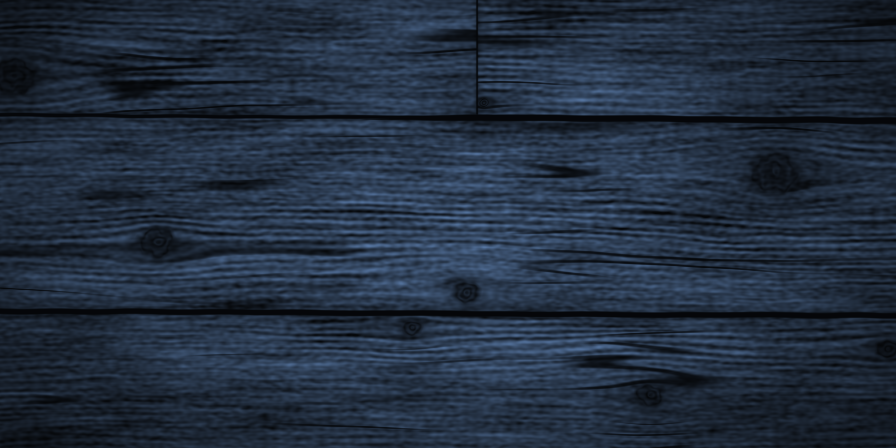
Give the GLSL for this texture, as a Shadertoy shader.

```glsl
// Dark blue weathered planks: three rows split by black seams, the top row
// also by a butt joint. Stretched gradient noise makes the grain, which
// bends around knots; cracks, stains and a vignette add the wear.

#define WOOD_TINT vec3(0.535, 0.73, 1.0)
#define SEAM_COLOR vec3(0.018, 0.025, 0.035)
#define BASE_VALUE 0.285
#define SEAM_HALF 0.0062
#define JOINT_X 1.065
#define JOINT_HALF 0.0018
#define RIDGES 62.0
#define RIDGE_DEPTH 0.09
#define STREAK_DEPTH 0.20
#define FIBRE_DEPTH 0.16
#define STAIN_DEPTH 0.16
#define CRACK_DEPTH 0.75

vec2 gradientAt(vec2 cell) {
    vec2 h = vec2(dot(cell, vec2(127.1, 311.7)), dot(cell, vec2(269.5, 183.3)));
    return 2.0 * fract(sin(h) * 43758.5) - 1.0;
}

float noise(vec2 p) {
    vec2 i = floor(p), f = p - i;
    vec2 u = f * f * f * (f * (f * 6.0 - 15.0) + 10.0);
    vec2 e = vec2(1.0, 0.0);
    float low = mix(dot(gradientAt(i), f), dot(gradientAt(i + e), f - e), u.x);
    float high = mix(dot(gradientAt(i + e.yx), f - e.yx),
                     dot(gradientAt(i + 1.0), f - 1.0), u.x);
    return mix(low, high, u.y);
}

// Knot centre (xy) and radius (z): even steps along a row, swinging up and down
vec3 knotAt(int row, int index) {
    // first x, x step, mean y, y swing
    vec4 place = row == 0 ? vec4(0.92, 0.53, 0.202, 0.089)
               : row == 1 ? vec4(0.35, 0.69, 0.473, 0.155)
                          : vec4(0.03, 1.05, 0.80, 0.035);
    // phase, mean radius, radius swing
    vec3 size = row == 0 ? vec3(0.835, 0.024, -0.006)
              : row == 1 ? vec3(-0.097, 0.040, 0.014)
                         : vec3(1.03, 0.031, 0.022);
    float n = float(index);
    float swing = sin(size.x - 2.094 * n);
    return vec3(place.xz + vec2(place.y * n, place.w * swing), size.y + size.z * swing);
}

void mainImage(out vec4 fragColor, in vec2 fragCoord) {
    vec2 p = fragCoord / iResolution.y;
    float px = 1.0 / iResolution.y;

    // Plank layout
    float wobble = 0.004 * noise(vec2(p.x * 9.0, 3.5));
    float lowerSeam = 0.305 - 0.005 * p.x + wobble;
    float upperSeam = 0.744 - 0.0065 * p.x - wobble;
    int row = p.y < lowerSeam ? 0 : p.y < upperSeam ? 1 : 2;
    float board = float(row) + (row == 2 && p.x > JOINT_X ? 1.0 : 0.0);
    vec2 shift = vec2(17.3, 5.7) * board;

    // Grain coordinate, spread apart around the knots
    float grain = p.y + 0.018 * noise(p * vec2(1.6, 4.0) + shift)
                      + 0.004 * noise(p * vec2(7.0, 14.0) + shift);
    float knot = 0.0, halo = 0.0, rings = 0.0;
    for (int i = 0; i < 3; i++) {
        vec3 k = knotAt(row, i);
        vec2 d = p - k.xy;
        float reach = 1.8 * k.z * k.z;
        grain -= 0.85 * d.y * reach / (reach + dot(d * d, vec2(0.3, 1.0)));
        float r = length(d * vec2(0.85, 1.0)) / k.z + 0.35 * noise(d * 45.0 + k.xy * 9.0);
        float core = 1.0 - smoothstep(0.7, 1.1, r);
        knot = max(knot, core);
        halo = max(halo, exp(-0.45 * r * r));
        rings += core * sin(r * 15.0 + 2.5 * noise(d * 70.0));
    }

    // Ridges, streaks, fibres and stains
    float ridgeArea = smoothstep(-0.3, 0.25, noise(vec2(p.x * 0.9, grain * 6.0) + shift));
    float phase = grain * RIDGES + 0.9 * noise(vec2(p.x * 2.5, grain * 18.0) + shift);
    float ridge = sin(6.2832 * phase) * ridgeArea;
    float streak = noise(vec2(p.x * 4.0, grain * 105.0) + shift)
                 + 0.6 * noise(vec2(p.x * 16.0, grain * 125.0) + shift);
    float fibre = noise(vec2(p.x * 55.0, p.y * 120.0) + shift);
    float stain = noise(p * vec2(2.0, 7.0) + shift)
                + 0.5 * noise(p * vec2(6.0, 20.0) - shift);
    float value = BASE_VALUE + RIDGE_DEPTH * ridge + STREAK_DEPTH * streak
                + FIBRE_DEPTH * fibre + STAIN_DEPTH * stain;

    // Cracks along the grain
    float vein = abs(noise(vec2(p.x * 1.1, grain * 22.0) + shift * 2.0));
    float crackArea = smoothstep(0.02, 0.28, noise(p * vec2(2.5, 9.0) + shift + 31.0));
    float crack = (1.0 - smoothstep(0.01, 0.045 + 8.0 * px, vein)) * crackArea;
    value *= 1.0 - CRACK_DEPTH * crack;

    // Knots with growth rings
    value *= 1.0 - 0.4 * halo;
    value = mix(value, 0.105 + 0.035 * rings + 0.08 * fibre, 0.85 * knot);

    // Vignette and shaded plank edges
    vec2 fromCentre = fragCoord / iResolution.xy - 0.5;
    value *= 1.2 - dot(fromCentre * fromCentre, vec2(1.7, 1.3));
    float toLower = abs(p.y - lowerSeam), toUpper = abs(p.y - upperSeam);
    float toJoint = row == 2 ? abs(p.x - JOINT_X) : 1.0;
    value *= 1.0 - 0.4 * exp(-min(toLower, toUpper) / 0.012);
    value *= 1.0 - 0.3 * exp(-toJoint / 0.006);

    // Seams; the upper one is narrower left of the joint
    float upperHalf = SEAM_HALF * mix(0.65, 1.15, smoothstep(0.85, JOINT_X, p.x));
    float edge = min(min(toLower - SEAM_HALF, toUpper - upperHalf), toJoint - JOINT_HALF);
    float seam = 1.0 - smoothstep(-px, px, edge);
    vec3 color = mix(WOOD_TINT * clamp(value, 0.035, 0.65), SEAM_COLOR, seam);
    fragColor = vec4(color, 1.0);
}
```
